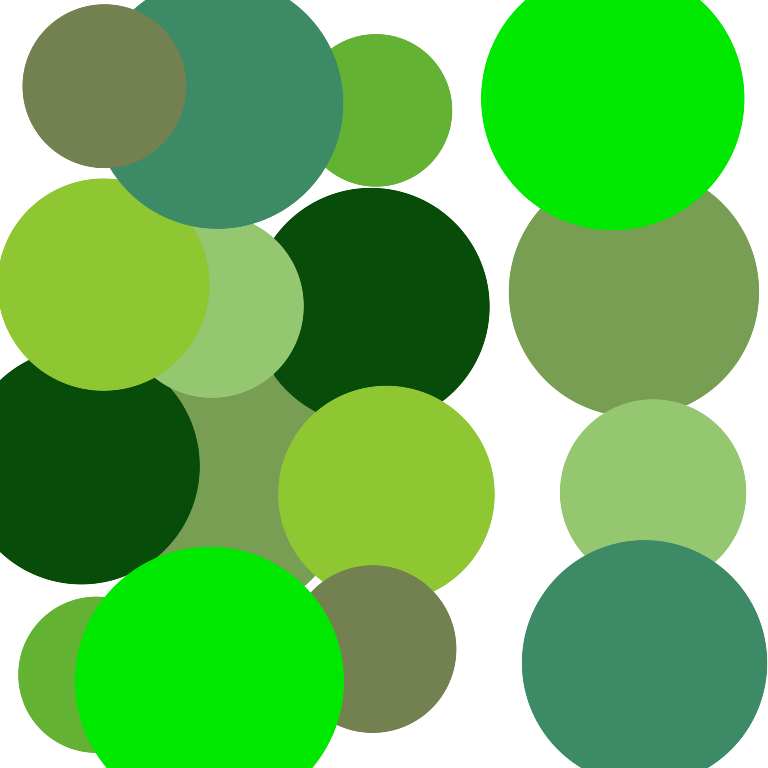
This background is drawn by a Shadertoy shader. Its source:

```glsl
const int LAYERS = 8;
const int COPIES = 2;

// Colour in rgb, disc radius in w, from the bottom layer to the top
const vec4 PAINTS[LAYERS] = vec4[LAYERS](
    vec4(0.39, 0.70, 0.20, 0.100),
    vec4(0.47, 0.62, 0.33, 0.165),
    vec4(0.03, 0.30, 0.04, 0.155),
    vec4(0.58, 0.78, 0.44, 0.120),
    vec4(0.56, 0.78, 0.20, 0.137),
    vec4(0.24, 0.54, 0.40, 0.160),
    vec4(0.45, 0.50, 0.31, 0.110),
    vec4(0.00, 0.91, 0.00, 0.172)
);

float hash(vec2 p) {
    return fract(sin(dot(p, vec2(127.1, 311.7))) * 43758.5453);
}

vec2 hash2(vec2 p) {
    return vec2(hash(p), hash(p + 17.3));
}

// Shuffled 4 x 4 cell: both copies of a colour land two columns apart
ivec2 cellOf(int layer, int copy) {
    int column = (layer + 2 * copy) % 4;
    int shift = 2 - abs(column - 2);
    int row = (2 * (layer / 4) + copy + shift) % 4;
    return ivec2(column, row);
}

// Columns crowd together on the left and open up to the right
vec2 discCentre(ivec2 cell, float jitter) {
    vec2 c = vec2(cell);
    vec2 base = vec2(0.12 + 0.10 * c.x + 0.045 * c.x * c.x, 0.14 + 0.24 * c.y);
    return base + jitter * (2.0 * hash2(c + 1.0) - 1.0);
}

float discMask(vec2 p, vec2 centre, float radius, float pixel) {
    float d = length(p - centre) - radius;
    return 1.0 - smoothstep(-0.5 * pixel, 0.5 * pixel, d);
}

void mainImage(out vec4 fragColor, in vec2 fragCoord) {
    vec2 uv = fragCoord / iResolution.y;
    float pixel = 1.0 / iResolution.y;
    vec3 color = vec3(1.0);

    // Stack opaque discs, layer by layer
    for (int layer = 0; layer < LAYERS; layer++) {
        vec4 paint = PAINTS[layer];
        for (int copy = 0; copy < COPIES; copy++) {
            ivec2 cell = cellOf(layer, copy);
            float radius = paint.w * mix(0.97, 1.03, hash(vec2(cell) + 5.7));
            vec2 centre = discCentre(cell, 0.028);
            color = mix(color, paint.rgb, discMask(uv, centre, radius, pixel));
        }
    }

    fragColor = vec4(color, 1.0);
}
```
